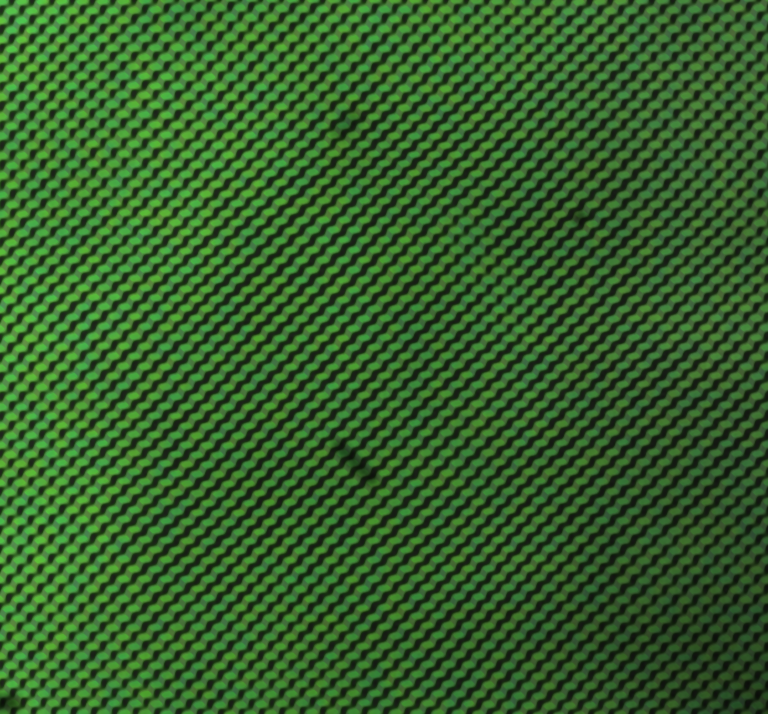
Give the GLSL for this texture, as a WebGL 2 fragment shader.

```glsl
#version 300 es
precision highp float;
// Green twill cloth: soft stair-stepped diagonal ribs, dark grooves, uneven light and a few worn marks.

#define REPEATS vec2(37.0, 37.0)  // ribs across and down
#define STEP_WAVE 0.085           // stair-step bend of each rib
#define STEP_SWELL 0.17           // swelling of each bump
#define WARP 0.25                 // slow drift of the weave
#define GROOVE_LOW -0.14          // groove floor threshold
#define GROOVE_HIGH 1.06          // rib top threshold
#define EDGE_BREAK 0.30           // how far grooves break up near the border
#define TINT 0.50                 // strength of the grey knots
#define LIGHT_FALL 0.36           // dimming from left to right
#define CLOUDS 0.24               // blotchy unevenness of the light

uniform vec2 u_resolution;
out vec4 fragColor;

const float TAU = 6.2831853;
const vec3 GROOVE = vec3(0.095, 0.120, 0.085);
const vec3 DEEP   = vec3(0.095, 0.205, 0.065);
const vec3 SHADE  = vec3(0.195, 0.370, 0.145);
const vec3 LEAF   = vec3(0.265, 0.505, 0.210);
const vec3 BRIGHT = vec3(0.270, 0.620, 0.215);
const vec3 KNOT   = vec3(0.285, 0.380, 0.260);

float hash(vec2 p) {
  vec3 q = fract(p.xyx * vec3(0.1031, 0.1030, 0.0973));
  q += dot(q, q.yzx + 33.33);
  return fract((q.x + q.y) * q.z);
}

float noise(vec2 p) {
  vec2 i = floor(p), f = fract(p);
  f = f * f * (3.0 - 2.0 * f);
  return mix(mix(hash(i), hash(i + vec2(1, 0)), f.x),
             mix(hash(i + vec2(0, 1)), hash(i + vec2(1, 1)), f.x), f.y);
}

// Soft stroke from a to b: 1 on the line, fading to 0 at the given radius.
float stroke(vec2 p, vec2 a, vec2 b, float radius) {
  vec2 ab = b - a;
  float h = clamp(dot(p - a, ab) / dot(ab, ab), 0.0, 1.0);
  return 1.0 - smoothstep(0.0, radius, length(p - a - ab * h));
}

// Flatter border zone, 0 in the middle and 1 at the rim.
float rimZone(vec2 uv) {
  vec2 c = abs(uv - vec2(0.55, 0.48)) * 2.0;
  float wobble = noise(uv * 5.0 + 9.0) - 0.5;
  return smoothstep(0.60, 1.20, length(c) + 0.35 * wobble);
}

// x: rib height, y: knot between two bumps.
vec2 weave(vec2 uv, float rim) {
  vec2 g = uv * REPEATS;
  g += WARP * (vec2(noise(uv * 7.0), noise(uv * 7.0 + 31.0)) - 0.5);
  float across = g.y - g.x;   // one unit per rib
  float along = g.x + g.y;    // one unit per bump
  float bump = cos(TAU * along);
  float bend = STEP_WAVE * sin(TAU * along);
  float profile = 0.5 + 0.5 * cos(TAU * (across + bend));
  float height = profile + STEP_SWELL * bump * (0.4 + 0.6 * profile);
  height += 0.16 * (noise(vec2(across, along) * 1.3) - 0.5);
  // Thread bridges across the groove open up toward the rim.
  float bridge = 0.5 + 0.5 * sin(TAU * along + 0.6);
  height += EDGE_BREAK * rim * bridge * (1.0 - profile);
  float knot = smoothstep(0.0, 0.9, -bump) * smoothstep(0.25, 0.7, profile);
  return vec2(smoothstep(GROOVE_LOW, GROOVE_HIGH, height), knot);
}

vec3 clothColor(vec2 w, vec2 uv) {
  vec3 c = mix(GROOVE, DEEP, smoothstep(0.0, 0.22, w.x));
  c = mix(c, SHADE, smoothstep(0.15, 0.50, w.x));
  c = mix(c, LEAF, smoothstep(0.42, 0.78, w.x));
  float gloss = smoothstep(0.76, 1.0, w.x) * (1.0 - w.y);
  c = mix(c, BRIGHT, gloss * (0.55 + 0.45 * noise(uv * 65.0)));
  c = mix(c, KNOT, w.y * TINT);
  // Faint warm and cool flecks on the threads.
  float fleck = noise(uv * REPEATS * 1.7 + 50.0) - 0.5;
  return c + w.x * fleck * vec3(0.08, 0.02, -0.08);
}

// Lamp from the upper left, fading to the lower right.
float light(vec2 uv) {
  float fall = 1.18 - LIGHT_FALL * uv.x + 0.12 * (uv.y - 0.5);
  float corner = smoothstep(0.55, 0.0, length(uv - vec2(1.0, 0.0)));
  float cloud = 0.6 * noise(uv * 4.0 + 17.0) + 0.4 * noise(uv * 9.0 + 5.0) - 0.5;
  return fall - 0.20 * corner + CLOUDS * cloud;
}

void main() {
  vec2 uv = gl_FragCoord.xy / u_resolution;
  vec2 p = gl_FragCoord.xy / u_resolution.y;

  // Worn streak, where the grooves look filled in.
  float worn = stroke(p, vec2(0.64, 0.68), vec2(0.72, 0.55), 0.06);
  vec2 w = weave(uv, max(rimZone(uv), 0.8 * worn));
  vec3 color = clothColor(w, uv);

  // Duller green toward the right.
  float grey = dot(color, vec3(0.3, 0.6, 0.1));
  color = mix(color, vec3(grey), 0.18 * smoothstep(0.45, 1.0, uv.x));
  color *= light(uv);

  // Scuff, specks and a dark corner.
  float dirt = 0.45 * stroke(p, vec2(0.475, 0.375), vec2(0.520, 0.330), 0.018);
  dirt += 0.45 * stroke(p, vec2(0.810, 0.694), vec2(0.813, 0.697), 0.015);
  dirt += 0.22 * stroke(p, vec2(0.475, 0.815), vec2(0.495, 0.835), 0.022);
  dirt += 0.60 * stroke(p, vec2(0.0, 0.015), vec2(0.015, 0.015), 0.025);
  color *= 1.0 - min(dirt, 0.8);

  color += 0.02 * (noise(p * 230.0) - 0.5);
  fragColor = vec4(clamp(color, 0.0, 1.0), 1.0);
}
```
